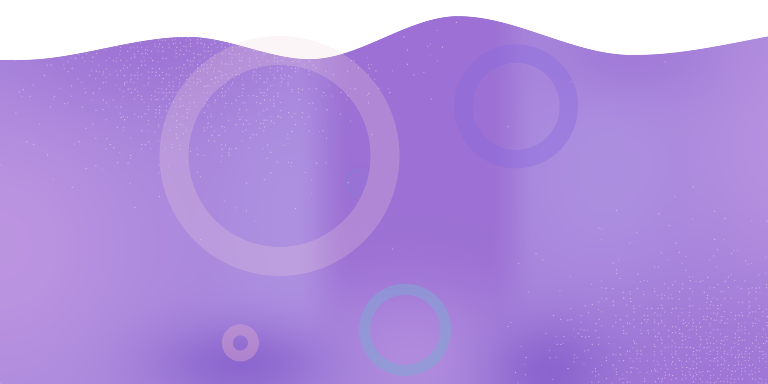
This background is drawn by a Shadertoy shader. Its source:

```glsl
// A violet backdrop under a white wavy top edge, with translucent rings and fine dust.
// Soft gaussian glows build the colour field, distance functions the rings and
// the curl, and cellular noise the dust. Units: canvas height = 1, width = 2.

const vec3 VIOLET = vec3(0.655, 0.525, 0.86);
const vec3 DEEP = vec3(0.61, 0.44, 0.83);
const vec3 INDIGO = vec3(0.53, 0.38, 0.80);
const vec3 LILAC = vec3(0.685, 0.575, 0.885);
const vec3 ORCHID = vec3(0.735, 0.58, 0.88);
const vec3 BLUSH = vec3(0.95, 0.83, 0.86);
const vec3 TEAL = vec3(0.50, 0.65, 0.83);

vec3 hash3(vec2 p) {
    vec3 q = fract(p.xyx * vec3(0.1031, 0.1030, 0.0973));
    q += dot(q, q.yxz + 33.33);
    return fract((q.xxy + q.yzz) * q.zyx);
}

// Gaussian falloff of an elliptical glow.
float glow(vec2 p, vec2 center, vec2 size) {
    vec2 d = (p - center) / size;
    return exp(-dot(d, d));
}

// Coverage of a shape from its signed distance.
float cover(float dist, float pixel) {
    return 1.0 - smoothstep(-0.5 * pixel, 0.5 * pixel, dist);
}

float ring(vec2 p, vec2 center, float radius, float halfWidth, float pixel) {
    return cover(abs(length(p - center) - radius) - halfWidth, pixel);
}

float segmentDistance(vec2 p, vec2 a, vec2 b) {
    vec2 ab = b - a;
    return length(p - a - ab * clamp(dot(p - a, ab) / dot(ab, ab), 0.0, 1.0));
}

// Height of the wave: eased steps between crests and troughs.
float waveHeight(float x) {
    return 0.844
        + 0.060 * smoothstep(0.052, 0.490, x)
        - 0.058 * smoothstep(0.490, 0.807, x)
        + 0.112 * smoothstep(0.807, 1.193, x)
        - 0.101 * smoothstep(1.193, 1.645, x)
        + 0.076 * smoothstep(1.654, 2.240, x);
}

// Cellular dust: one jittered dot per cell, kept where density allows.
float dust(vec2 p, float density, float pixel) {
    const float CELLS = 110.0;
    vec2 cell = floor(p * CELLS);
    vec3 rnd = hash3(cell);
    vec2 offset = (fract(p * CELLS) - mix(vec2(0.25), vec2(0.75), rnd.xy)) / CELLS;
    float dotShape = 1.0 - smoothstep(0.0, 0.0015 + 0.6 * pixel, length(offset));
    return dotShape * step(rnd.z, density) * (0.45 + 0.55 * rnd.x);
}

vec3 background(vec2 p) {
    vec3 color = VIOLET;
    // Pink edges and pale columns.
    color = mix(color, ORCHID, glow(p, vec2(0.0, 0.36), vec2(0.38, 0.42)));
    color = mix(color, ORCHID, 0.75 * glow(p, vec2(2.04, 0.62), vec2(0.24, 0.42)));
    color = mix(color, LILAC, 0.8 * glow(p, vec2(0.75, 0.45), vec2(0.18, 0.55)));
    color = mix(color, LILAC, 0.7 * glow(p, vec2(1.58, 0.52), vec2(0.20, 0.42)));
    // Shaded upper slopes and lower right corner.
    color = mix(color, DEEP, 0.85 * glow(p, vec2(0.38, 0.91), vec2(0.38, 0.20)));
    color = mix(color, DEEP, 0.6 * glow(p, vec2(1.64, 0.86), vec2(0.22, 0.12)));
    color = mix(color, DEEP, 0.75 * glow(p, vec2(1.85, 0.0), vec2(0.55, 0.28)));
    // Dark central column.
    float column = smoothstep(0.77, 0.92, p.x) * (1.0 - smoothstep(1.27, 1.40, p.x));
    color = mix(color, DEEP, column * smoothstep(0.02, 0.34, p.y));
    // Lower glow between two indigo pools.
    color = mix(color, ORCHID, 0.5 * glow(p, vec2(1.07, 0.08), vec2(0.22, 0.18)));
    color = mix(color, INDIGO, 0.85 * glow(p, vec2(0.63, 0.05), vec2(0.23, 0.11)));
    color = mix(color, INDIGO, 0.85 * glow(p, vec2(1.43, 0.03), vec2(0.16, 0.13)));
    return color;
}

// Faint curl with a tapering tail.
float curl(vec2 p, float pixel) {
    vec2 center = vec2(0.935, 0.526);
    float arc = ring(p, center, 0.032, 0.0035, pixel);
    arc *= 1.0 - smoothstep(-0.02, 0.015, p.x - center.x);
    float tail = cover(segmentDistance(p, vec2(0.917, 0.497), vec2(0.982, 0.44)) - 0.001, pixel);
    float haze = 0.35 * glow(p, center, vec2(0.025));
    return max(max(arc, haze), 0.35 * tail);
}

void mainImage(out vec4 fragColor, in vec2 fragCoord) {
    float pixel = 1.0 / iResolution.y;
    vec2 p = fragCoord * pixel;

    vec3 color = background(p);
    color = mix(color, vec3(0.49, 0.50, 0.84), 0.45 * curl(p, pixel));

    // Dust drifts in the upper left and lower right.
    float density = 0.55 * glow(p, vec2(0.52, 0.86), vec2(0.30, 0.22))
                  + 0.60 * glow(p, vec2(1.87, 0.07), vec2(0.30, 0.19));
    color = mix(color, vec3(0.93, 0.86, 0.95), 0.6 * dust(p, density, pixel));

    // White sky above the wave.
    color = mix(vec3(1.0), color, cover(p.y - waveHeight(p.x), pixel));

    // Translucent rings.
    color = mix(color, BLUSH, 0.23 * ring(p, vec2(0.728, 0.594), 0.2747, 0.0378, pixel));
    color = mix(color, vec3(0.52, 0.40, 0.87), 0.35 * ring(p, vec2(1.344, 0.723), 0.1374, 0.024, pixel));
    color = mix(color, TEAL, 0.55 * ring(p, vec2(1.055, 0.141), 0.1055, 0.0143, pixel));
    color = mix(color, vec3(0.85, 0.65, 0.80), 0.45 * ring(p, vec2(0.626, 0.107), 0.0339, 0.0143, pixel));

    fragColor = vec4(color, 1.0);
}
```
